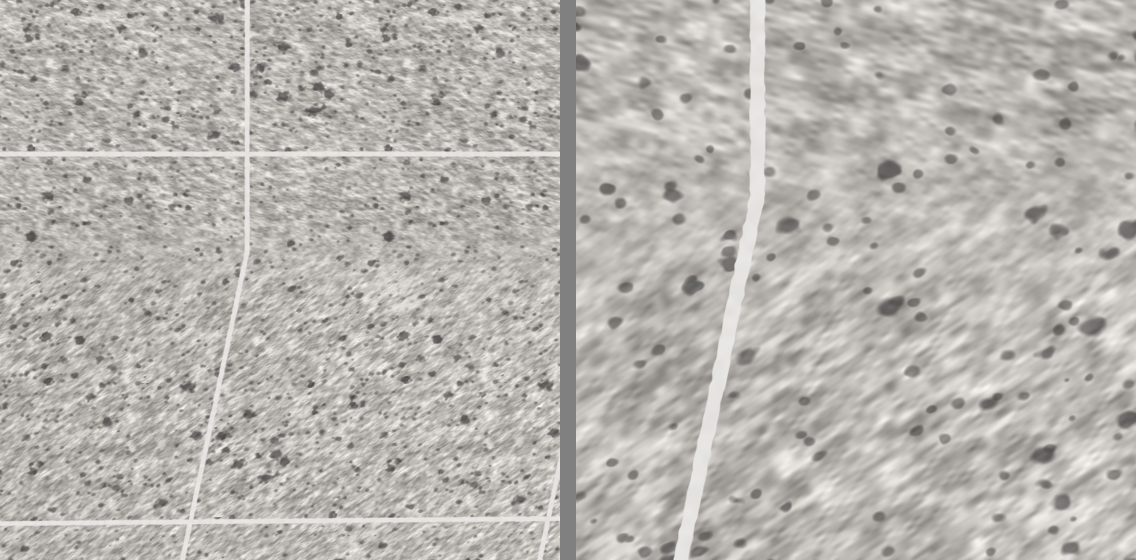
Left, the full canvas; right, a detail of the centre.
Give the GLSL for this texture, as a Shadertoy shader.

```glsl
// Speckled granite slabs with pale joints: an upright band above a slanted floor.
// Canvas coordinates are sheared below the bend, then folded into one slab;
// streaked value noise makes the stone and scattered dots make its dark flecks.

#define SLAB vec2(0.638, 0.660)     // slab size
#define CORNER vec2(0.4414, 0.725)  // where two joints cross
#define BEND 0.551                  // height at which the floor begins
#define SLANT 0.21                  // sideways lean of the floor joints
#define TILT 0.009                  // rise of the floor joint to the right
#define JOINT_WIDTH 0.0088
#define CONTRAST 0.56               // strength of the stone grain
#define STONE vec3(0.738, 0.722, 0.702)
#define FLECK vec3(0.33, 0.325, 0.32)
#define JOINT vec3(0.90, 0.895, 0.885)
#define GLOSS vec3(0.90, 0.89, 0.88)

float hash(vec2 p) {
    return fract(sin(dot(p, vec2(127.1, 311.7))) * 43758.5453);
}

float noise(vec2 p) {
    vec2 i = floor(p), f = fract(p);
    f = f * f * (3.0 - 2.0 * f);
    return mix(mix(hash(i), hash(i + vec2(1, 0)), f.x),
               mix(hash(i + vec2(0, 1)), hash(i + vec2(1, 1)), f.x), f.y);
}

// Fine streaks running along the given angle
float grain(vec2 p, float angle) {
    float c = cos(angle), s = sin(angle);
    p = vec2(c * p.x + s * p.y, c * p.y - s * p.x) * vec2(85.0, 180.0);
    return 0.5 * noise(p) + 0.3 * noise(p * 2.1 + 7.3) + 0.2 * noise(p * 0.4 + 31.7);
}

// Coverage by uneven dots, at most one per cell
float flecks(vec2 p, float cell, float chance, float pixel) {
    vec2 id = floor(p / cell);
    float wobble = (noise(p * 190.0) - 0.5) * cell * 0.18;
    float cover = 0.0;
    for (int y = -1; y <= 1; y++)
    for (int x = -1; x <= 1; x++) {
        vec2 c = id + vec2(x, y);
        vec2 seed = c + cell * 900.0;
        vec2 centre = (c + vec2(hash(seed + 3.1), hash(seed + 8.7))) * cell;
        float radius = cell * mix(0.13, 0.25, hash(seed + 5.3));
        float d = length((p - centre) * vec2(0.88, 1.12)) + wobble - radius;
        float soft = 0.25 * radius + pixel;
        float present = step(hash(seed), chance);
        cover = max(cover, present * (1.0 - smoothstep(-soft, soft, d)));
    }
    return cover;
}

void mainImage(out vec4 fragColor, in vec2 fragCoord) {
    vec2 p = fragCoord / iResolution.xy;
    float pixel = 1.0 / min(iResolution.x, iResolution.y);

    // Shear the floor and fold everything into one slab
    vec2 q = p;
    q.x += SLANT * max(BEND - p.y, 0.0);
    q.y -= TILT * p.x * (1.0 - smoothstep(0.1, BEND, p.y));
    q = (q - CORNER) / SLAB;
    vec2 inSlab = fract(q) * SLAB;

    // Stone grain, turning from level streaks to diagonal ones
    float onFloor = 1.0 - smoothstep(BEND - 0.10, BEND + 0.08, p.y);
    float g = mix(grain(inSlab, -0.25), grain(inSlab, 0.65), onFloor) - 0.5;
    float cloud = noise(inSlab * 9.0) - 0.5;
    vec3 col = STONE + g * CONTRAST + cloud * 0.03;
    col += mix(-0.012, 0.012, onFloor * smoothstep(0.1, 0.8, p.x));

    // Three sizes of fleck, the large ones gathering low in each slab
    for (int i = 0; i < 3; i++) {
        float k = float(i);
        float cell = 0.04 * pow(0.6, k);
        float gather = mix(mix(1.7, 0.3, fract(q.y)), 1.0, k * 0.4);
        float cover = flecks(inSlab, cell, (0.10 + 0.06 * k) * gather, pixel);
        col = mix(col, FLECK + g * 0.2, cover * (0.85 - 0.1 * k));
    }

    // Two soft reflections on the floor, broken up by the grain
    for (int i = 0; i < 2; i++) {
        float k = float(i);
        vec2 d = (p - vec2(0.716 + 0.163 * k, 0.472 + 0.006 * k)) / vec2(0.040, 0.045);
        float glow = exp(-dot(d, d)) * (0.65 - 0.35 * k);
        col = mix(col, GLOSS, glow * clamp(0.8 + 2.0 * g, 0.0, 1.0));
    }

    // Joints with slightly rough edges
    vec2 edge = abs(fract(q + 0.5) - 0.5) * SLAB;
    float rough = (noise(p * 220.0) - 0.5) * 0.0012;
    float d = min(edge.x, edge.y) + rough - 0.5 * JOINT_WIDTH;
    float joint = 1.0 - smoothstep(-pixel, pixel, d);
    col = mix(col, JOINT + (noise(p * 160.0) - 0.5) * 0.03, joint);

    fragColor = vec4(clamp(col, 0.0, 1.0), 1.0);
}
```
